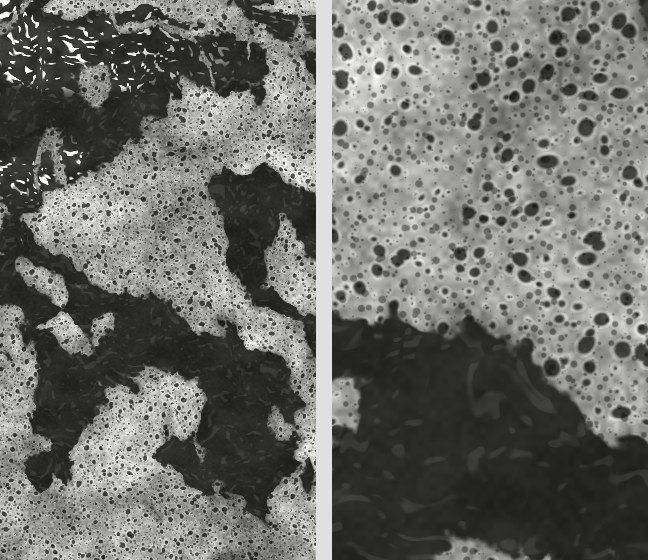
Left: the whole. Right: its middle third, enlarged.
Write a WebGL 1 fragment shader that draws this texture.

```glsl
precision highp float;
uniform vec2 u_resolution;

float hash(vec2 p) {
  return fract(sin(dot(p, vec2(127.1, 311.7))) * 43758.545);
}

float noise(vec2 p) {
  vec2 i = floor(p), f = fract(p);
  f = f * f * (3.0 - 2.0 * f);
  return mix(mix(hash(i), hash(i + vec2(1, 0)), f.x),
             mix(hash(i + vec2(0, 1)), hash(i + vec2(1, 1)), f.x), f.y);
}

float fbm(vec2 p) {
  float sum = 0.0, amp = 0.5;
  for (int i = 0; i < 4; i++) {
    sum += amp * noise(p);
    p = mat2(1.6, 1.2, -1.2, 1.6) * p + 7.3;
    amp *= 0.5;
  }
  return sum;
}

// Signed distance to the nearest bubble, in cell units
float bubbles(vec2 p) {
  vec2 cell = floor(p), f = fract(p);
  float nearest = 1.0;
  for (int y = -1; y <= 1; y++) {
    for (int x = -1; x <= 1; x++) {
      vec2 o = vec2(x, y), id = cell + o;
      vec2 center = o + vec2(hash(id), hash(id + 41.3));
      float size = hash(id + 17.9);
      nearest = min(nearest, length(center - f) - 0.42 * size * size);
    }
  }
  return nearest;
}

void main() {
  vec2 p = gl_FragCoord.xy / u_resolution.x;
  vec2 warp = vec2(fbm(p * 6.0), fbm(p * 6.0 + 19.0)) - 0.47;
  vec2 q = p + 0.16 * warp;

  // Open water above a slanted shore with one foam tongue
  float tongue = (q.x - 0.48) / 0.08;
  float shore = 1.16 + 0.4 * smoothstep(0.1, 0.9, q.x) + 0.15 * exp(-tongue * tongue);
  float open = smoothstep(-0.06, 0.06, q.y - shore);

  // Foam cover: torn holes, ribbons near the top, thin strands on the water
  float cover = 0.575 - fbm(vec2(q.x + 0.3 * q.y, q.y) * vec2(6.0, 4.6) + 3.7);
  cover -= 0.25 * open;
  cover += smoothstep(1.56, 1.74, p.y) * (fbm(q * vec2(4.0, 13.0)) - 0.4) * 1.1;
  float strand = 0.035 - abs(noise(q * vec2(7.0, 4.0) + 5.0) - 0.5);
  cover = max(cover, strand - 0.2 * (1.0 - open));

  float large = bubbles(p * 52.0 + warp * 3.0);
  float small = bubbles(mat2(0.8, 0.6, -0.6, 0.8) * p * 105.0);
  float grain = noise(p * 150.0) - 0.5;
  cover += 0.025 * (min(large, 0.4) - 0.2) + 0.015 * grain;
  float foam = smoothstep(-0.012, 0.016, cover);

  // Foam tone: soft clouds, thinner edges, dark bubbles with pale rims
  float cloud = fbm(q * vec2(5.0, 6.0) + 31.0) - 0.47;
  float wisp = fbm(p * 19.0 + 8.0) - 0.47;
  float tone = 0.65 + 0.55 * cloud + 0.35 * wisp + 0.2 * grain;
  tone += 0.06 * smoothstep(0.5, 1.1, p.y);
  tone *= mix(0.76, 1.0, smoothstep(0.0, 0.1, cover));
  tone += 0.09 * smoothstep(0.12, 0.0, abs(large - 0.13));
  tone *= 1.0 - 0.62 * smoothstep(0.07, -0.1, large);
  tone *= 1.0 - 0.4 * smoothstep(0.12, -0.12, small);

  // Dark water with clustered glints
  float water = 0.1 + 0.11 * fbm(p * vec2(14.0, 20.0)) + 0.03 * grain;
  float cluster = smoothstep(0.4, 0.65, noise(p * 5.0 + 2.0));
  float amount = open * cluster * (0.25 + smoothstep(0.8, 0.1, p.x)) + 0.08;
  float glint = smoothstep(0.66, 0.86, noise(q * vec2(75.0, 95.0)));
  water += 0.85 * glint * min(amount, 1.0);
  water += 0.08 * amount * noise(p * 38.0);

  float value = clamp(mix(water, tone, foam), 0.05, 0.97);
  gl_FragColor = vec4(vec3(value, value, value - 0.016), 1.0);
}
```
